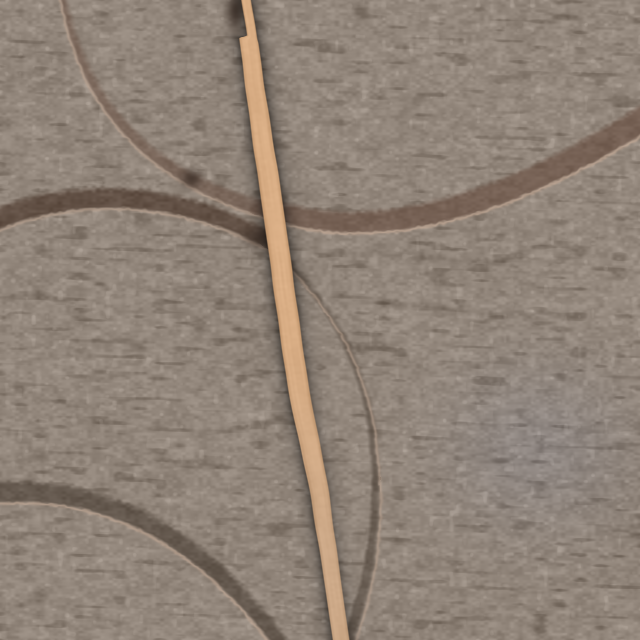
This texture is drawn by a three.js fragment shader. Its source:

```glsl
// Grey-brown woven cloth with curved, shadowed ridges and a pale wooden sliver.
// Ridges are quadratic curves with a signed distance that shades a dark band
// and a light rim; the weave is layered value noise stretched sideways.
varying vec2 vUv;

float hash(vec2 p) {
  p = fract(p * vec2(0.1031, 0.1137));
  p += dot(p, p.yx + 33.33);
  return fract((p.x + p.y) * p.x * 7.13);
}

float noise(vec2 p) {
  vec2 i = floor(p), f = fract(p);
  f = f * f * (3.0 - 2.0 * f);
  return mix(mix(hash(i), hash(i + vec2(1, 0)), f.x),
             mix(hash(i + vec2(0, 1)), hash(i + vec2(1, 1)), f.x), f.y);
}

// Signed distance to a quadratic curve (positive on its left) and position along it
vec2 curve(vec2 p, vec2 a, vec2 b, vec2 c) {
  vec2 best = vec2(9.0, 0.0), from = a;
  for (int i = 1; i <= 24; i++) {
    float t = float(i) / 24.0;
    vec2 to = mix(mix(a, b, t), mix(b, c, t), t);
    vec2 e = to - from, q = p - from;
    float h = clamp(dot(q, e) / dot(e, e), 0.0, 1.0);
    float d = length(q - e * h);
    if (d < abs(best.x)) {
      float side = e.x * q.y - e.y * q.x < 0.0 ? -1.0 : 1.0;
      best = vec2(d * side, t + (h - 1.0) / 24.0);
    }
    from = to;
  }
  return best;
}

// Dark band between two signed offsets
float band(float d, float lo, float hi) {
  return smoothstep(lo - 0.004, lo + 0.004, d) * (1.0 - smoothstep(hi - 0.006, hi + 0.006, d));
}

float rim(float d, float at) {
  return exp(-pow((d - at) / 0.0026, 2.0));
}

float spot(vec2 p, vec2 center, vec2 size) {
  vec2 q = (p - center) / size;
  return exp(-dot(q, q));
}

// Thin sideways streak with a slight fall
float streak(vec2 p, vec2 center, float reach) {
  vec2 q = p - center;
  q.y += 0.1 * q.x;
  return exp(-pow(q.y / 0.006, 2.0)) * (1.0 - smoothstep(reach * 0.7, reach, abs(q.x)));
}

void main() {
  vec2 p = vUv;

  // Weave
  float coarse = noise(p * vec2(65, 115)) - 0.5;
  float fine = noise(p * vec2(150, 230) + 31.0) - 0.5;
  float broad = noise(p * vec2(6, 9) + 7.0) - 0.5;
  float dash = smoothstep(0.66, 0.95, noise(vec2(p.x * 32.0, (p.y + 0.03 * p.x) * 125.0) + 57.0));
  float fleck = smoothstep(0.72, 0.98, noise(p * vec2(95, 105) + 83.0));
  float grain = 0.065 * coarse + 0.07 * fine + 0.02 * broad;
  vec3 cloth = vec3(0.572, 0.525, 0.482) + grain - 0.085 * dash + 0.05 * fleck;
  cloth += vec3(-0.015, 0.0, 0.025) * spot(p, vec2(0.84, 0.3), vec2(0.14, 0.12));
  float lines = streak(p, vec2(0.69, 0.518), 0.19) + 0.8 * streak(p, vec2(0.7, 0.595), 0.15);
  cloth -= 0.1 * lines * noise(p * vec2(45, 120) + 12.0);
  vec3 color = cloth;

  // Ridges
  vec2 w = p + 0.003 * vec2(coarse, fine);
  vec2 bowlLeft = curve(w, vec2(0.09, 1.03), vec2(0.128, 0.742), vec2(0.417, 0.659));
  vec2 bowlRight = curve(w, vec2(0.417, 0.659), vec2(0.668, 0.571), vec2(1.05, 0.818));
  vec2 archLeft = curve(w, vec2(-0.05, 0.622), vec2(0.183, 0.732), vec2(0.411, 0.615));
  vec2 archRight = curve(w, vec2(0.411, 0.615), vec2(0.589, 0.479), vec2(0.594, 0.245));
  vec2 archFoot = curve(w, vec2(0.594, 0.245), vec2(0.597, 0.102), vec2(0.548, -0.02));
  vec2 mound = curve(w, vec2(-0.05, 0.208), vec2(0.23, 0.258), vec2(0.435, -0.02));
  vec3 umber = vec3(0.36, 0.29, 0.245) + 0.7 * grain;
  vec3 rose = vec3(0.45, 0.365, 0.315) + 0.6 * grain;
  vec3 slate = vec3(0.36, 0.315, 0.275) + 0.7 * grain;

  color = mix(color, umber, 0.9 * band(archLeft.x, 0.0, mix(0.034, 0.026, archLeft.y)));
  color = mix(color, rose, 0.75 * band(bowlLeft.x, 0.0, mix(0.008, 0.024, bowlLeft.y)));
  color = mix(color, rose, 0.92 * band(bowlRight.x, 0.0, mix(0.03, 0.041, bowlRight.y)));
  color = mix(color, slate, 0.7 * band(archRight.x, mix(0.0, -0.013, archRight.y),
                                       mix(0.01, -0.002, archRight.y)));
  color = mix(color, slate, 0.75 * band(archFoot.x, mix(-0.013, -0.021, archFoot.y), -0.002));
  color = mix(color, slate, 0.85 * band(mound.x, 0.0, mix(0.034, 0.023, mound.y)));

  vec3 highlight = vec3(0.72, 0.63, 0.56) + 0.5 * grain;
  float edge = max(0.65 * rim(bowlLeft.x, -0.001), 0.85 * rim(bowlRight.x, -0.001));
  edge = max(edge, 0.65 * rim(archLeft.x, -0.002));
  edge = max(edge, 0.6 * max(rim(archRight.x, -0.001), rim(archFoot.x, 0.001)));
  edge = max(edge, 0.75 * rim(mound.x, -0.002));
  color = mix(color, highlight, edge);

  // Deep shadows where the folds meet
  float pit = 0.8 * spot(p, vec2(0.299, 0.721), vec2(0.015, 0.014));
  pit = max(pit, 0.85 * spot(p, vec2(0.368, 0.983), vec2(0.013, 0.03)));
  pit = max(pit, 0.7 * spot(p, vec2(0.407, 0.628), vec2(0.025, 0.015)));
  color = mix(color, vec3(0.24, 0.19, 0.16), pit);

  // Wooden sliver, narrowed at its broken top
  float broken = smoothstep(0.936, 0.946, p.y + 0.3 * (p.x - 0.385));
  float center = 0.3875 + 0.144 * (0.941 - p.y) + 0.0095 * (1.0 - smoothstep(0.22, 0.4, p.y));
  center += 0.006 * broken + 0.0015 * (noise(vec2(p.y * 22.0, 4.0)) - 0.5);
  float halfWidth = 0.013 + 0.0035 * smoothstep(0.05, 0.4, p.y) - 0.002 * smoothstep(0.7, 0.94, p.y);
  halfWidth = mix(halfWidth, 0.0075, broken);
  float across = p.x - center;
  float gap = max(abs(across) - halfWidth, 0.0);
  float shade = across > 0.0 ? mix(0.3, 0.5, smoothstep(0.3, 0.6, p.y)) : 0.5;
  color *= 1.0 - shade * exp(-gap / 0.009);
  vec3 wood = mix(vec3(0.80, 0.66, 0.53), vec3(0.85, 0.68, 0.52), smoothstep(0.1, 0.5, p.y));
  wood += 0.035 * (noise(vec2(across * 260.0, p.y * 14.0)) - 0.5) + 0.2 * grain;
  wood -= 0.07 * smoothstep(0.55, 1.0, abs(across) / halfWidth);
  color = mix(color, wood, 1.0 - smoothstep(-0.0015, 0.0015, abs(across) - halfWidth));

  gl_FragColor = vec4(color, 1.0);
}
```
